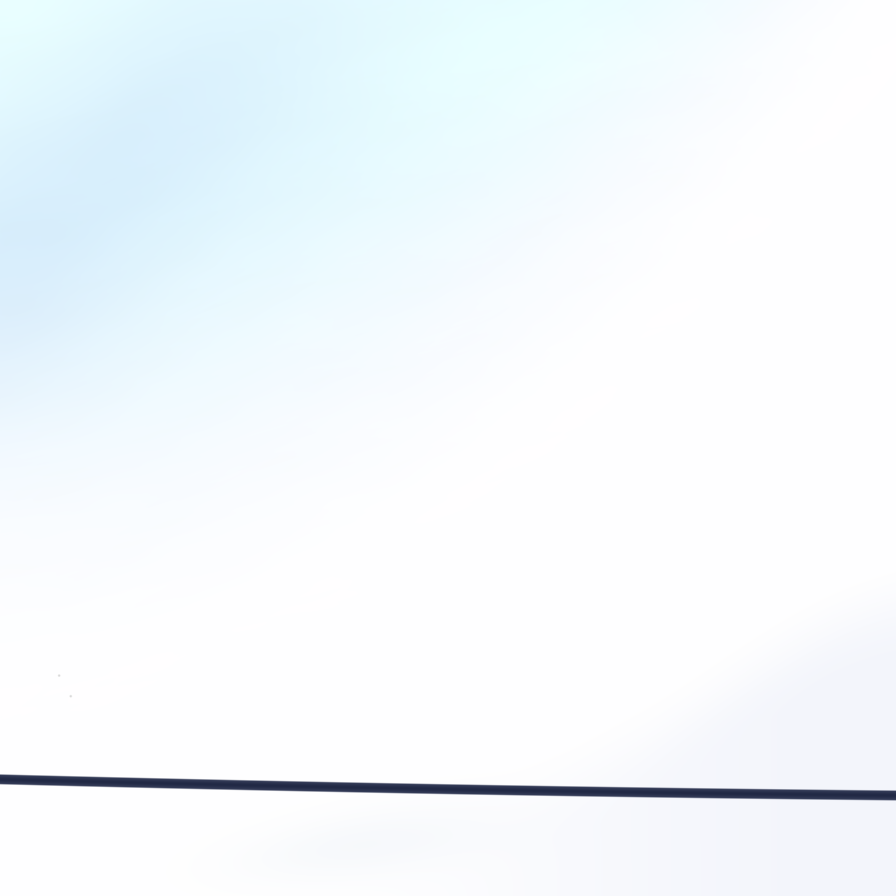
Write a Shadertoy shader that draws this texture.

```glsl
// A pale overexposed sky with one dark cable strung across its lower part.
// Curved gradients and soft elliptical patches build the sky, layered sines
// ripple it slightly, and the cable is a smoothed band about a sagging curve.

// Soft patch, 1 at its centre, stretched along a tilted axis
float patchGlow(vec2 p, vec2 centre, vec2 radius, float tilt) {
    vec2 d = p - centre;
    float c = cos(tilt), s = sin(tilt);
    d = vec2(c * d.x + s * d.y, c * d.y - s * d.x) / radius;
    return exp(-dot(d, d));
}

// Layered sines, each octave bent by the one before
float ripple(vec2 p) {
    float sum = 0.0, weight = 0.5;
    for (int i = 0; i < 4; i++) {
        sum += weight * sin(p.x + 1.7 * sin(p.y + float(i)));
        p = mat2(1.5, 1.1, -1.1, 1.5) * p + sum;
        weight *= 0.55;
    }
    return sum;
}

vec3 skyColour(vec2 p) {
    float wisps = ripple(vec2(p.x * 5.0 - p.y * 2.0, p.y * 9.0 - p.x * 4.0));
    float streaks = ripple(vec2(p.y * 65.0 - p.x * 20.0, p.x * 16.0));

    // Height above the curved border between white cloud and blue
    float h = p.y - (0.27 + 0.05 * p.x + 0.70 * p.x * p.x) + 0.014 * wisps;
    vec3 sky = mix(vec3(0.998, 0.997, 0.999), vec3(0.965, 0.982, 1.0),
                   smoothstep(-0.04, 0.25, h));
    sky = mix(sky, vec3(0.900, 0.982, 1.0), smoothstep(0.12, 0.48, h));

    // Deeper blue band climbing from the left, with a cyan rim above it
    float blue = patchGlow(p, vec2(0.13, 0.80), vec2(0.30, 0.13), 0.65);
    float leftEdge = patchGlow(p, vec2(-0.02, 0.67), vec2(0.14, 0.13), 0.3);
    sky -= vec3(0.050, 0.043, 0.010) * blue * (1.0 + 0.15 * wisps);
    sky -= vec3(0.025, 0.025, 0.008) * leftEdge;
    float cyan = patchGlow(p, vec2(0.02, 1.0), vec2(0.14, 0.09), 0.3)
               + patchGlow(p, vec2(0.57, 0.95), vec2(0.20, 0.09), 0.2);
    sky += vec3(0.014, 0.016, 0.0) * cyan;

    // Grey cloud at the lower right and a small one under the cable
    float cloudTop = 0.11 + 0.22 * smoothstep(0.55, 1.05, p.x) + 0.012 * wisps;
    float grey = smoothstep(0.06, -0.07, p.y - cloudTop)
               * smoothstep(0.28, 0.95, p.x);
    float wisp = patchGlow(p, vec2(0.39, 0.055), vec2(0.13, 0.035), 0.15);
    sky -= vec3(0.045, 0.036, 0.014) * grey;
    sky -= vec3(0.028, 0.019, 0.012) * wisp;

    return sky + 0.0025 * streaks * smoothstep(-0.1, 0.2, h);
}

void mainImage(out vec4 fragColor, in vec2 fragCoord) {
    vec2 p = fragCoord / iResolution.xy;
    float pixel = 1.0 / iResolution.y;
    vec3 colour = skyColour(p);

    // Two faint specks above the cable
    for (int i = 0; i < 2; i++) {
        vec2 speck = vec2(0.066, 0.246) + float(i) * vec2(0.013, -0.023);
        float dist = length(p - speck);
        colour -= 0.16 * (1.0 - smoothstep(0.0, 0.0012 + pixel, dist));
    }

    // Sagging cable: dark core, lighter upper edge
    float offset = p.y - (0.1302 - 0.026 * p.x + 0.008 * p.x * p.x);
    float cable = 1.0 - smoothstep(-pixel, pixel, abs(offset) - 0.0054);
    vec3 cableColour = mix(vec3(0.13, 0.16, 0.27), vec3(0.21, 0.24, 0.35),
                           smoothstep(0.0, 0.006, abs(offset)));
    colour = mix(colour, cableColour, cable);

    fragColor = vec4(clamp(colour, 0.0, 1.0), 1.0);
}
```
